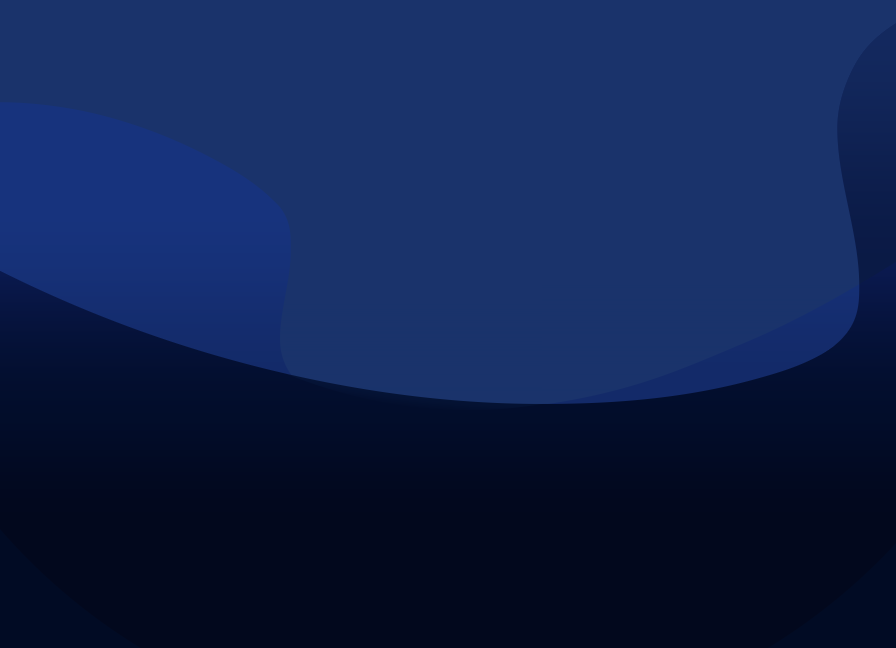
This background is drawn by a WebGL 2 fragment shader. Its source:

```glsl
#version 300 es
precision highp float;
// Layered navy waves: a broad blue panel over a dark, fading base.

#define PANEL_COLOR vec3(0.10, 0.20, 0.42)
#define BLOB_TOP    vec3(0.09, 0.20, 0.49)
#define BLOB_LOW    vec3(0.075, 0.165, 0.41)
#define SHADE_TOP   vec3(0.075, 0.16, 0.37)
#define SHADE_LOW   vec3(0.04, 0.10, 0.27)
#define BASE_TOP    vec3(0.04, 0.10, 0.31)
#define BASE_MID    vec3(0.008, 0.052, 0.17)
#define BASE_LOW    vec3(0.008, 0.03, 0.115)
#define RIM_TINT    vec3(0.008, 0.02, 0.03)
#define CORNER_TINT vec3(-0.003, 0.015, 0.025)
#define BOWL        vec3(50.7, 14.9, 67.2)

uniform vec2 u_resolution;
out vec4 fragColor;

// Knots hold position, value and slope; all lengths are percent of the width.
const vec3 FLOOR_EDGE[5] = vec3[5](
  vec3(0.0, 30.2, 0.5), vec3(31.9, 41.67, 0.23), vec3(60.5, 45.05, 0.0),
  vec3(84.6, 42.2, -0.28), vec3(92.45, 39.06, -0.62));
const vec3 RIGHT_EDGE[5] = vec3[5](
  vec3(2.6, 100.0, -1.6), vec3(8.46, 94.8, -0.45), vec3(14.3, 93.45, 0.0),
  vec3(31.9, 95.9, 0.0), vec3(39.06, 92.45, -1.4));
const vec3 BLOB_ROOF[5] = vec3[5](
  vec3(0.0, 11.4, 0.0), vec3(7.8, 12.1, 0.17), vec3(16.9, 14.6, 0.37),
  vec3(24.7, 18.2, 0.55), vec3(30.6, 22.4, 0.95));
const vec3 BLOB_SIDE[5] = vec3[5](
  vec3(22.4, 30.6, 1.05), vec3(28.0, 32.45, 0.0), vec3(37.8, 31.25, 0.0),
  vec3(41.8, 32.5, 0.7), vec3(46.0, 36.0, 0.9));
const vec3 SWELL_EDGE[5] = vec3[5](
  vec3(61.2, 45.05, -0.15), vec3(71.6, 42.7, -0.31), vec3(83.3, 38.15, -0.42),
  vec3(91.1, 34.4, -0.53), vec3(100.0, 29.2, -0.62));

// Smooth step one pixel wide around zero distance.
float cover(float distanceToEdge) {
  return clamp(distanceToEdge * u_resolution.x / 100.0 + 0.5, 0.0, 1.0);
}

// Cubic Hermite curve with straight ends; returns value and slope.
vec2 hermite(vec3 knots[5], float x) {
  vec3 a = knots[0], b = knots[1];
  for (int i = 1; i < 4; i++) {
    if (x > knots[i].x) { a = knots[i]; b = knots[i + 1]; }
  }
  if (x < a.x) return vec2(a.y + a.z * (x - a.x), a.z);
  if (x > b.x) return vec2(b.y + b.z * (x - b.x), b.z);
  float span = b.x - a.x;
  float t = (x - a.x) / span;
  float rise = b.y - a.y;
  float c2 = 3.0 * rise - span * (2.0 * a.z + b.z);
  float c3 = span * (a.z + b.z) - 2.0 * rise;
  float value = a.y + t * (span * a.z + t * (c2 + t * c3));
  float slope = a.z + t * (2.0 * c2 + 3.0 * t * c3) / span;
  return vec2(value, slope);
}

// Approximate signed distance, positive on the far side of the curve.
float beyond(vec3 knots[5], float along, float across) {
  vec2 curve = hermite(knots, along);
  return (across - curve.x) * inversesqrt(1.0 + curve.y * curve.y);
}

void main() {
  // x runs right and y runs down from the top edge.
  vec2 p = vec2(gl_FragCoord.x, u_resolution.y - gl_FragCoord.y);
  p *= 100.0 / vec2(u_resolution.x, u_resolution.y * 512.0 / 370.0);

  float floorDist = beyond(FLOOR_EDGE, p.x, p.y);
  float rightDist = beyond(RIGHT_EDGE, p.y, p.x);
  float swell = cover(beyond(SWELL_EDGE, p.x, p.y));
  float blob = cover(beyond(BLOB_ROOF, p.x, p.y))
             * cover(-beyond(BLOB_SIDE, p.y, p.x));

  // Dark base, with faintly lit lower corners.
  vec3 color = mix(BASE_TOP, BASE_MID, 1.0 - pow(1.0 - clamp((p.y - 30.0) / 16.0, 0.0, 1.0), 1.5));
  color = mix(color, BASE_LOW, smoothstep(44.0, 58.0, p.y));
  color += CORNER_TINT * cover(length(p - BOWL.xy) - BOWL.z);

  // Thin rim hanging under the panel.
  float u = clamp((p.x - 31.9) / 28.6, 0.0, 1.0);
  color += RIM_TINT * cover(4.8 * u * (1.0 - u) - floorDist) * step(0.001, u * (1.0 - u))
         * smoothstep(1.5, 0.0, floorDist);

  // Shaded strip to the right.
  vec3 shade = mix(SHADE_TOP, SHADE_LOW, smoothstep(2.0, 31.0, p.y));
  color = mix(color, shade, cover(rightDist) * (1.0 - swell));

  // Panel and the two brighter waves inside it.
  vec3 blobColor = mix(BLOB_TOP, BLOB_LOW, smoothstep(23.0, 43.0, p.y));
  vec3 panel = mix(PANEL_COLOR, blobColor, max(blob, swell));
  color = mix(color, panel, cover(-floorDist) * cover(-rightDist));

  fragColor = vec4(color, 1.0);
}
```
